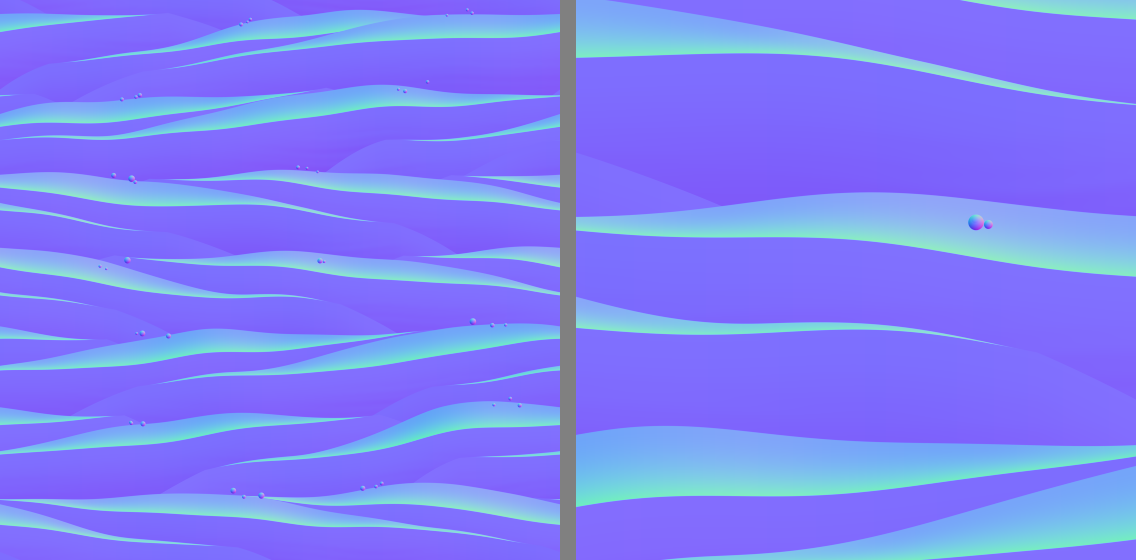
Left: the whole. Right: its middle third, enlarged.
Write a Shadertoy shader that draws this texture map.

```glsl
const float TAU = 6.2832;
const float ROWS = 7.0;

float hash(float n) { return fract(sin(n * 127.1 + 3.7) * 4375.85); }

// Smooth curve with period 1 in x
float wave(float x, float seed) {
    return 0.55 * sin(TAU * (x + hash(seed)))
         + 0.35 * sin(TAU * (2.0 * x + hash(seed + 1.3)))
         + 0.22 * sin(TAU * (3.0 * x + hash(seed + 2.6)))
         + 0.10 * sin(TAU * (5.0 * x + hash(seed + 3.9)));
}

float rowId(float row) { return mod(row, ROWS); }
float layerSeed(float row, float j) { return rowId(row) * 5.3 + mod(j, 2.0) * 41.7; }

// Rows lean right or left in pairs
float rowFlip(float row) { return step(1.5, mod(rowId(row) + 1.0, 4.0)); }
float alongRow(float x, float flip) { return mix(x, 1.0 - x, flip); }

float layerStart(float row, float j) {
    return 0.5 * j + 0.24 * hash(layerSeed(row, j)) + hash(rowId(row) + 70.0) * 0.5;
}

// Lower edge, face thickness and relative position of one sloping layer
vec3 layer(float q, float row, float j) {
    float seed = layerSeed(row, j);
    float u = (q - layerStart(row, j)) / mix(0.85, 1.1, hash(seed + 1.0));
    float inside = clamp(u, 0.0, 1.0);
    float outside = abs(u - inside);
    float tilt = mix(0.075, 0.105, hash(seed + 2.0));
    float y = (row + 0.5) / ROWS + tilt * (0.5 - inside)
            + 0.011 * wave(q, rowId(row) * 9.1) + 0.004 * wave(q, seed + 5.0)
            - 0.3 * outside - 1.2 * outside * outside;
    float body = smoothstep(0.0, 0.42, u) * (1.0 - 0.86 * smoothstep(0.5, 0.82, u));
    float tip = 1.0 - smoothstep(0.8, 1.0, u);
    float thick = mix(0.035, 0.048, hash(seed + 3.0)) * body * tip;
    return vec3(y, thick, u);
}

// Steep face: strongest tilt at the lower lip, softer towards the top
float faceTilt(float t, float thick) {
    float top = mix(0.7, 0.29, smoothstep(0.0, 0.02, thick));
    return mix(top, 0.87, pow(1.0 - t, 1.9));
}

// Gentle slope below the lip, with faint long ripples
float plateTilt(float depth, float q, float y, float seed) {
    float fade = 0.5 + 0.5 * wave(q, seed + 8.0);
    float phase = y * 62.0 + 0.9 * wave(q, seed + 6.0);
    float ripple = sin(TAU * phase) * 0.6 + sin(TAU * phase * 0.43) * 0.7;
    return mix(-0.13, -0.31, smoothstep(0.0, 0.11, depth))
         + 0.022 * ripple * fade * smoothstep(0.01, 0.07, depth)
         + 0.035 * (hash(seed + 4.0) - 0.5);
}

// Paints one layer over the tilt of those behind it
vec2 addLayer(vec2 tilt, vec2 p, float row, float j, float px) {
    float flip = rowFlip(row);
    float q = alongRow(p.x, flip);
    vec3 s = layer(q, row, j);
    float slope = (layer(q + 0.01, row, j).x - s.x) / 0.01 * (1.0 - 2.0 * flip);
    float seed = layerSeed(row, j);
    float t = clamp((p.y - s.x) / max(s.y, 0.0001), 0.0, 1.0);
    vec2 face = vec2(-0.75 * slope, faceTilt(t, s.y));
    vec2 plate = vec2(0.03 * wave(q, seed + 7.0), plateTilt(s.x - p.y, q, p.y, seed));
    float isFace = smoothstep(-px, px, p.y - s.x) * smoothstep(0.0, px, s.y);
    float cover = smoothstep(-px, px, s.x + s.y - p.y);
    return mix(tilt, mix(plate, face, isFace), cover);
}

// Small round pebble, wrapped at the borders
vec2 addPebble(vec2 tilt, vec2 p, vec2 centre, float radius, float px) {
    vec2 d = p - centre;
    d = (d - floor(d + 0.5)) / radius;
    float cover = 1.0 - smoothstep(1.0 - px / radius, 1.0 + px / radius, length(d));
    return mix(tilt, d * 0.85, cover * 0.9);
}

// Clusters of pebbles resting along the upper edges
vec2 addPebbles(vec2 tilt, vec2 p, float px) {
    for (float k = 0.0; k < 14.0; k++) {
        float row = mod(k * 3.0, ROWS);
        float j = floor(k / ROWS);
        float q = layerStart(row, j) + mix(0.25, 0.5, hash(k + 20.0));
        vec3 s = layer(q, row, j);
        vec2 base = vec2(alongRow(q, rowFlip(row)), s.x + s.y);
        for (float i = 0.0; i < 3.0; i++) {
            float seed = k * 3.0 + i + 90.0;
            vec2 jitter = vec2(hash(seed) - 0.5, hash(seed + 0.4) - 0.5) * vec2(0.07, 0.022);
            float radius = mix(0.0022, 0.0058, pow(hash(seed + 0.7), 2.0));
            tilt = addPebble(tilt, p, base + jitter, radius, px);
        }
    }
    return tilt;
}

void mainImage(out vec4 fragColor, in vec2 fragCoord) {
    vec2 p = fragCoord / iResolution.xy;
    float px = 0.7 / iResolution.y;
    vec2 tilt = vec2(0.0, -0.22);
    // Back to front: top row first, higher layers first
    for (float row = ROWS + 1.0; row > -2.5; row--)
        for (float j = 2.0; j > -3.5; j--)
            tilt = addLayer(tilt, p, row, j, px);
    tilt = addPebbles(tilt, p, px);
    vec3 normal = vec3(tilt, sqrt(max(0.0, 1.0 - dot(tilt, tilt))));
    fragColor = vec4(0.5 + 0.5 * normal, 1.0);
}
```
